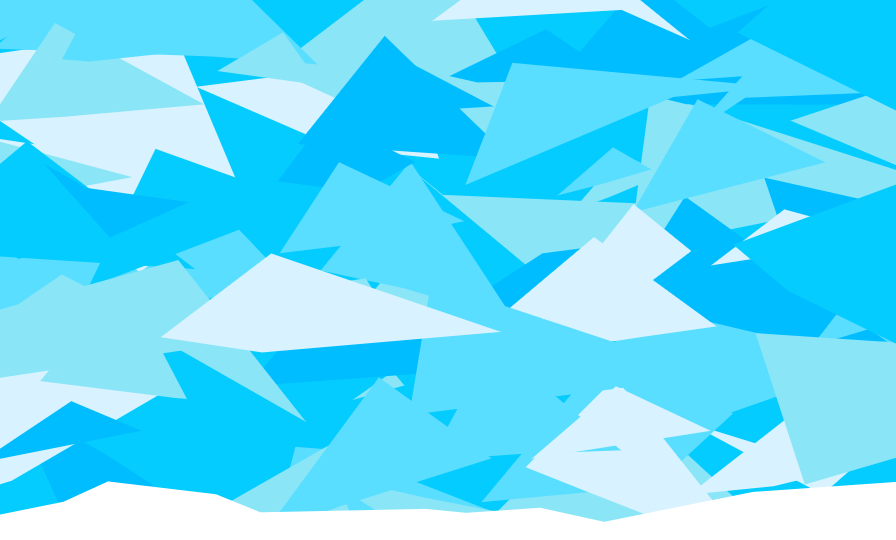
Write a Shadertoy shader that draws this background.

```glsl
vec4 hash4(float n) {
    vec4 p = fract(n * vec4(0.1031, 0.1030, 0.0973, 0.1099));
    p += dot(p, p.wzxy + 33.33);
    return fract((p.xxyz + p.yzzw) * p.zywx);
}

// Signed distance to a four-cornered polygon, which may be concave
float quadDistance(vec2 p, vec2 corner[4]) {
    float nearest = 1e5, side = 1.0;
    vec2 b = corner[3];
    for (int i = 0; i < 4; i++) {
        vec2 a = corner[i], edge = b - a, q = p - a;
        vec2 gap = q - edge * clamp(dot(q, edge) / dot(edge, edge), 0.0, 1.0);
        nearest = min(nearest, dot(gap, gap));
        bvec3 crossing = bvec3(p.y >= a.y, p.y < b.y, edge.x * q.y > edge.y * q.x);
        if (all(crossing) || all(not(crossing))) side = -side;
        b = a;
    }
    return side * sqrt(nearest);
}

// Wide, flat shard with a pointed top and a bent base
float shardDistance(vec2 p, float size, vec4 shape, vec4 stance) {
    float angle = 0.8 * (stance.y - 0.5);
    float c = cos(angle), s = sin(angle);
    vec2 scale = size * vec2(0.29, mix(0.12, 0.22, stance.z));
    if (stance.x < 0.25) scale.y = -scale.y;

    vec2 left = vec2(-1.0, -0.85 + 0.7 * shape.x);
    vec2 right = vec2(1.0, -0.85 + 0.7 * shape.z);
    vec2 apex = vec2(1.3 * (shape.y - 0.5), 0.9);
    float bend = 2.0 * stance.w - 1.0;
    vec2 base = mix(left, right, mix(0.15, 0.85, shape.w));
    base.y += 0.5 * bend * bend * bend;

    vec2 corner[4] = vec2[4](left * scale, apex * scale, right * scale, base * scale);
    return quadDistance(mat2(c, -s, s, c) * p, corner);
}

vec3 shardColor(float pick) {
    if (pick < 0.18) return vec3(0.00, 0.74, 1.00);
    if (pick < 0.28) return vec3(0.02, 0.80, 1.00);
    if (pick < 0.59) return vec3(0.35, 0.87, 1.00);
    if (pick < 0.82) return vec3(0.54, 0.90, 0.97);
    return vec3(0.85, 0.95, 1.00);
}

// Straight-sided ridge line
float zigzag(float x) {
    return mix(hash4(floor(x)).x, hash4(floor(x) + 1.0).x, fract(x));
}

void mainImage(out vec4 fragColor, in vec2 fragCoord) {
    vec2 p = fragCoord / iResolution.y;
    float aspect = iResolution.x / iResolution.y;
    float pixel = 1.0 / iResolution.y;
    vec3 color = vec3(0.02, 0.80, 1.00);

    // Evenly scattered shards, painted back to front
    for (int i = 0; i < 80; i++) {
        float id = float(i);
        vec4 place = hash4(id + 3.0);
        vec2 spread = fract(id * vec2(0.7549, 0.5698) + 0.15 * place.xy);
        vec2 center = mix(vec2(-0.08, 0.06), vec2(aspect + 0.08, 1.0), spread);
        float size = mix(0.3, 1.15, place.z);
        float d = shardDistance(p - center, size, hash4(id + 137.0), hash4(id + 311.0));
        color = mix(color, shardColor(fract(id * 0.618)), clamp(0.5 - d / pixel, 0.0, 1.0));
    }

    // Ragged white lower margin
    float ridge = 0.115 * max(zigzag(p.x * 5.0 + 21.0), zigzag(p.x * 3.3 + 57.4));
    color = mix(color, vec3(1.0), clamp(0.5 + (ridge - p.y) / pixel, 0.0, 1.0));

    fragColor = vec4(color, 1.0);
}
```
